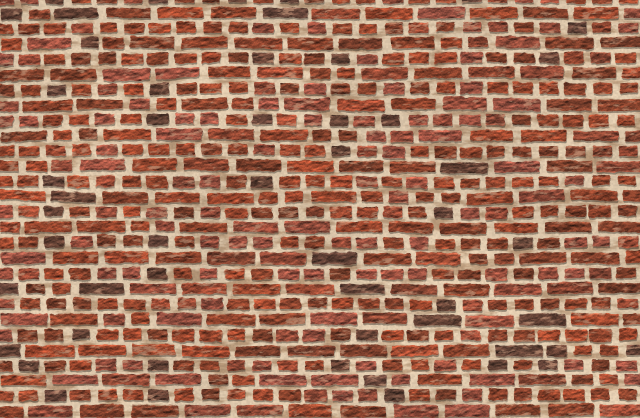
A WebGL 2 fragment shader for this texture:

```glsl
#version 300 es
precision highp float;
// Weathered brick wall in English bond: courses of long stretchers alternate
// with courses of short headers. Each brick is a rounded box with noisy edges,
// its own hash-picked size and colour, and worn, grainy relief lit from above.

uniform vec2 u_resolution;
out vec4 fragColor;

#define COURSES 27.25         // brick rows down the canvas
#define STRETCHERS 12.3       // long bricks across the canvas
#define STRETCHER_PITCH 3.39  // long brick plus joint, in course heights
#define FIRST_COURSE 0.31     // mortar above the first row
#define HALF_JOINT 0.20       // half the upright joint
#define HALF_HEIGHT 0.355     // half the brick height
#define SPLIT_CHANCE 0.10     // stretchers replaced by two headers
#define DARK_CHANCE 0.09      // overburnt bricks
#define ROUGHNESS 0.22        // raggedness of the brick edges
#define GRAIN 0.85            // strength of the brick surface texture

const vec3 MORTAR_LIGHT = vec3(0.87, 0.785, 0.675);
const vec3 MORTAR_DARK = vec3(0.71, 0.59, 0.47);
const vec3 BRICK_BROWN = vec3(0.44, 0.23, 0.16);
const vec3 BRICK_RED = vec3(0.62, 0.28, 0.18);
const vec3 BRICK_ROSE = vec3(0.59, 0.32, 0.27);
const vec3 BRICK_BURNT = vec3(0.34, 0.25, 0.21);
const vec3 DUST = vec3(0.76, 0.58, 0.47);

float hash(vec2 p) {
  return fract(sin(dot(p, vec2(127.1, 311.7))) * 43758.5453);
}

float noise(vec2 p) {
  vec2 cell = floor(p), f = fract(p);
  f = f * f * (3.0 - 2.0 * f);
  return mix(mix(hash(cell), hash(cell + vec2(1, 0)), f.x),
             mix(hash(cell + vec2(0, 1)), hash(cell + vec2(1, 1)), f.x), f.y);
}

float fbm(vec2 p) {
  float sum = 0.0, amplitude = 0.53;
  for (int i = 0; i < 4; i++) {
    sum += amplitude * noise(p);
    p = p * 2.03 + 17.3;
    amplitude *= 0.5;
  }
  return sum;
}

// Signed distance to the nearest brick; id names that brick.
float brickDistance(vec2 p, out vec2 id) {
  // Courses sag and wander a little
  p.y += 0.26 * (noise(p * vec2(0.13, 0.4)) - 0.5);
  float course = floor(p.y);
  bool headers = mod(course, 2.0) > 0.5;

  // Stretcher rows shift by half a brick every other time
  float shift = headers ? 0.2 : 0.5 * mod(floor(course * 0.5), 2.0) + 0.06;
  float x = p.x / STRETCHER_PITCH + shift + 0.07 * (hash(vec2(course, 3.7)) - 0.5);
  x += 0.05 * (noise(vec2(p.x * 0.18, course * 5.3)) - 0.5);
  float pitch = STRETCHER_PITCH;
  if (headers || hash(vec2(floor(x), course + 71.0)) < SPLIT_CHANCE) {
    x *= 2.0;
    pitch *= 0.5;
  }
  id = vec2(floor(x) + (pitch < 2.0 ? 100.0 : 0.0), course);

  // Uneven brick size and placement
  vec2 vary = vec2(hash(id + 5.1), hash(id + 9.4)) - 0.5;
  vec2 local = vec2((fract(x) - 0.5) * pitch, fract(p.y) - 0.5);
  local -= vec2(0.13, 0.07) * vec2(hash(id + 2.6) - 0.5, vary.x);
  local.y += 0.05 * (hash(id + 6.8) - 0.5) * local.x;
  vec2 halfSize = vec2(0.5 * pitch - HALF_JOINT, HALF_HEIGHT) + vary * vec2(0.16, 0.07);

  // Rounded box with chipped edges
  const float corner = 0.09;
  vec2 q = abs(local) - halfSize + corner;
  float box = length(max(q, 0.0)) + min(max(q.x, q.y), 0.0) - corner;
  return box + ROUGHNESS * (fbm(p * vec2(2.2, 3.0)) - 0.5);
}

vec3 brickColor(vec2 p, vec2 id) {
  vec3 color = mix(BRICK_BROWN, BRICK_RED, hash(id + 13.0));
  color = mix(color, BRICK_ROSE, 0.75 * smoothstep(0.45, 1.0, hash(id + 27.0)));
  if (hash(id + 41.0) < DARK_CHANCE) color = mix(color, BRICK_BURNT, 0.8);

  // Slanted pits and ridges, then dusty scrapes
  vec2 slant = vec2(p.x + 0.5 * p.y, p.y) + id * 3.1;
  float ridge = fbm(slant * vec2(2.6, 4.6));
  float lit = ridge - fbm((slant - vec2(0.06, 0.11)) * vec2(2.6, 4.6));
  color *= 1.0 + GRAIN * (0.9 * (ridge - 0.5) + 0.9 * lit);
  float scrape = smoothstep(0.56, 0.80, fbm(slant * vec2(1.5, 3.7) + 40.0));
  return mix(color, DUST, 0.7 * scrape);
}

vec3 mortarColor(vec2 p) {
  float stain = fbm(p * vec2(0.7, 2.4) + 8.0);
  float sand = noise(p * 9.0) - 0.5;
  return mix(MORTAR_DARK, MORTAR_LIGHT, smoothstep(0.22, 0.56, stain)) * (1.0 + 0.10 * sand);
}

void main() {
  // Wall units: one course is one unit, y runs down from the top
  vec2 uv = gl_FragCoord.xy / u_resolution;
  vec2 p = vec2(uv.x * STRETCHERS * STRETCHER_PITCH, (1.0 - uv.y) * COURSES - FIRST_COURSE);
  float soft = max(0.75 * COURSES / u_resolution.y, 0.035);

  vec2 id, idAbove;
  float d = brickDistance(p, id);
  float above = brickDistance(p - vec2(0.03, 0.11), idAbove);
  float cover = 1.0 - smoothstep(-soft, soft, d);
  float coverAbove = 1.0 - smoothstep(-soft, soft, above);

  // Upper edges catch light, mortar below each brick lies in shadow
  float relief = cover - coverAbove;
  vec3 color = mix(mortarColor(p), brickColor(p, id), cover);
  color *= 1.0 + 0.10 * max(relief, 0.0) - 0.34 * max(-relief, 0.0);
  color *= 0.96 + 0.08 * noise(p * 0.3);
  fragColor = vec4(clamp(color, 0.0, 1.0), 1.0);
}
```
